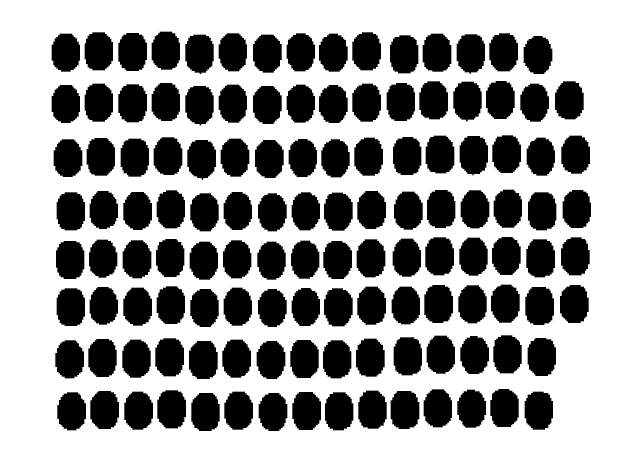
This pattern is drawn by a WebGL 2 fragment shader. Its source:

```glsl
#version 300 es
precision highp float;

uniform vec2 u_resolution;
out vec4 fragColor;

const vec2 CANVAS = vec2(768.0, 555.0);
const vec3 PAPER = vec3(1.0);
const vec3 INK = vec3(0.0);
const vec2 OVAL_RADIUS = vec2(17.3, 23.2);
const float PITCH = 40.15;
const float STAIR = 1.9;
const int ROWS = 8;
const int COLUMNS = 16;
const int BLOCK_START = 10;
const int SAMPLES = 3;

// Row start (xy, from the top left) and extra shift of its right block (zw)
const vec4 ROW[ROWS] = vec4[ROWS](
    vec4(79.0, 63.3, 4.5, 2.0), vec4(79.0, 125.0, 0.5, -2.5),
    vec4(81.5, 190.0, 5.5, -2.5), vec4(85.0, 254.0, 3.5, -1.0),
    vec4(84.2, 312.2, 2.5, -2.5), vec4(85.0, 369.0, 0.5, -2.0),
    vec4(83.5, 431.5, 4.5, -3.5), vec4(86.0, 494.0, -1.5, -1.5));

// Drift of each column from the even pitch
const vec2 DRIFT[COLUMNS] = vec2[COLUMNS](
    vec2(0.0, 0.0), vec2(-0.6, -1.6), vec2(0.0, -0.7), vec2(-0.4, -2.4),
    vec2(-0.1, 1.0), vec2(-0.3, -0.6), vec2(0.8, 1.0), vec2(0.9, -0.3),
    vec2(-0.2, 0.1), vec2(-0.4, -1.7), vec2(0.0, 0.0), vec2(-0.7, -1.9),
    vec2(-0.3, -1.4), vec2(-1.0, -2.3), vec2(0.0, 0.7), vec2(1.5, -1.8));

float hash(float n) {
    return fract(sin(n * 12.99 + 4.1) * 437.58);
}

vec2 ovalCenter(int row, int column) {
    vec4 start = ROW[row];
    vec2 blockShift = column < BLOCK_START ? vec2(0.0) : start.zw;
    return start.xy + vec2(PITCH * float(column), 0.0) + DRIFT[column] + blockShift;
}

// The first row and the last two are one oval shorter
int rowLength(int row) {
    return row == 0 || row > 5 ? COLUMNS - 1 : COLUMNS;
}

// Layered sines around the rim
float rimWobble(float angle, float seed) {
    return 0.014 * sin(3.0 * angle + 6.28 * seed)
         + 0.011 * sin(7.0 * angle + 17.0 * seed);
}

// Squarish oval with a stepped, slightly uneven rim
float stampedOval(vec2 p, vec2 radius, float seed) {
    vec2 stepped = (floor(p / STAIR) + 0.5) * STAIR;
    vec2 q = stepped / radius;
    float power = mix(2.0, 2.5, hash(seed * 9.0));
    float reach = pow(pow(abs(q.x), power) + pow(abs(q.y), power), 1.0 / power);
    return step(reach, 1.0 + rimWobble(atan(q.y, q.x), seed));
}

float inkAt(vec2 p) {
    float ink = 0.0;
    for (int row = 0; row < ROWS; row++) {
        if (abs(p.y - ROW[row].y) > 33.0) continue;
        int nearest = int(floor((p.x - ROW[row].x) / PITCH + 0.5));
        int last = min(nearest + 1, rowLength(row) - 1);
        for (int column = max(nearest - 1, 0); column <= last; column++) {
            float seed = hash(float(column) + 0.07 * float(row / 3));
            ink = max(ink, stampedOval(p - ovalCenter(row, column), OVAL_RADIUS, seed));
        }
    }
    return ink;
}

void main() {
    // Average a grid of samples to smooth the edges
    float coverage = 0.0;
    for (int i = 0; i < SAMPLES * SAMPLES; i++) {
        vec2 offset = (vec2(i % SAMPLES, i / SAMPLES) + 0.5) / float(SAMPLES) - 0.5;
        vec2 p = (gl_FragCoord.xy + offset) / u_resolution * CANVAS;
        coverage += inkAt(vec2(p.x, CANVAS.y - p.y));
    }
    coverage /= float(SAMPLES * SAMPLES);
    fragColor = vec4(mix(PAPER, INK, coverage), 1.0);
}
```
